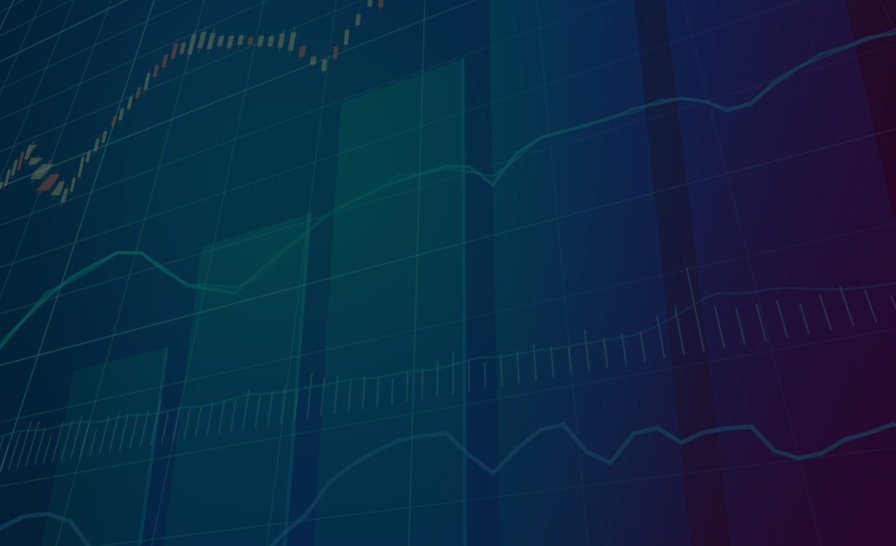
A WebGL 1 fragment shader for this background:

```glsl
precision highp float;
// Dim trading chart: tilted grid, tall translucent bars, trend lines, candles and volume ticks.
uniform vec2 u_resolution;

#define GRID_WIDTH 0.0012
#define FAN 0.6
#define BAR_GROWTH 1.24
#define BAR_FILL 0.83
#define BAR_STEP 0.148
#define KNOT 0.043
#define TREND_WIDTH 0.0028
#define CANDLE_ALPHA 0.6
#define VOLUME_ALPHA 0.5

float hash(float n) { return fract(sin(n * 127.1) * 4375.85); }

// One-dimensional gradient noise, about -0.5 to 0.5
float noise(float x) {
  float i = floor(x), f = fract(x);
  float a = (hash(i) * 2.0 - 1.0) * f;
  float b = (hash(i + 1.0) * 2.0 - 1.0) * (f - 1.0);
  return mix(a, b, f * f * (3.0 - 2.0 * f));
}

float bump(float x, float center, float width) {
  float d = (x - center) / width;
  return exp(-d * d);
}

float stroke(float d, float width) {
  float aa = 1.0 / u_resolution.y;
  return 1.0 - smoothstep(width - aa, width + aa, abs(d));
}

// Signed gap to the nearest of a set of perspective-spaced lines, and its index
vec2 nearestLine(float d, float spacing, float growth) {
  float n = floor(d / (spacing + growth * d) + 0.5);
  return vec2(d - spacing * n / (1.0 - growth * n), n);
}

float gridLine(vec2 line, float scale, float x) {
  float major = 1.0 - step(0.5, mod(line.y, 4.0));
  float strength = mix(0.28, 0.55, major) * mix(1.0, 0.42, smoothstep(0.1, 1.2, x));
  return stroke(line.x * scale, GRID_WIDTH) * strength;
}

// Smooth courses of the chart lines, y measured downward
float upperCourse(float x) {
  return 0.55 - 0.3 * x + 0.08 * bump(x, 0.0, 0.06) + 0.105 * bump(x, 0.43, 0.14)
    - 0.04 * bump(x, 0.235, 0.05) + 0.045 * bump(x, 0.9, 0.045) + 0.06 * bump(x, 1.36, 0.07);
}

float lowerCourse(float x) {
  return 0.78 + 0.35 * bump(x, 0.33, 0.25) + 0.12 * bump(x, 0.0, 0.06)
    + 0.085 * bump(x, 0.9, 0.055) + 0.07 * bump(x, 1.105, 0.045)
    + 0.035 * bump(x, 1.25, 0.03) + 0.06 * bump(x, 1.47, 0.08);
}

float averageCourse(float x) {
  return 0.8 - 0.16 * x - 0.05 * smoothstep(1.15, 1.33, x) + 0.03 * smoothstep(1.35, 1.6, x);
}

float candleCourse(float x) {
  return 0.31 - 0.235 * smoothstep(0.1, 0.37, x) - 0.09 * smoothstep(0.6, 0.72, x)
    + 0.05 * bump(x, 0.118, 0.03) + 0.045 * bump(x, 0.59, 0.035)
    - 0.03 * bump(x, 0.053, 0.02) + 0.03 * bump(x, 0.0, 0.02);
}

float knotHeight(float k, float lower, float seed) {
  float x = k * KNOT;
  return mix(upperCourse(x), lowerCourse(x), lower) + 0.045 * noise(k * 0.63 + seed);
}

// Angular line through the course sampled at even knots
float polyline(vec2 p, float lower, float seed, float width) {
  float k = floor(p.x / KNOT);
  float a = knotHeight(k, lower, seed), b = knotHeight(k + 1.0, lower, seed);
  float slope = (b - a) / KNOT;
  float d = p.y - mix(a, b, fract(p.x / KNOT));
  return stroke(d / sqrt(1.0 + slope * slope), width);
}

// Marks whose spacing grows to the right: x = offset, y = index, z = center
vec3 growingMarks(float x, float spacing, float growth) {
  float n = floor(log(max(1.0 + growth * x / spacing, 0.01)) / growth + 0.5);
  float center = (exp(n * growth) - 1.0) * spacing / growth;
  return vec3(x - center, n, center);
}

vec3 backdrop(vec2 p) {
  vec3 col = mix(vec3(0.01, 0.12, 0.21), vec3(0.02, 0.145, 0.29), smoothstep(0.0, 0.4, p.x));
  col = mix(col, vec3(0.115, 0.065, 0.19), smoothstep(0.8, 1.5, p.x + 0.1 * (p.y - 0.4)));
  col = mix(col, vec3(0.16, 0.015, 0.13), smoothstep(1.25, 1.85, p.x + 0.3 * (p.y - 0.3)));
  float glow = exp(-dot((p - vec2(0.52, 0.33)) / vec2(0.42, 0.4), (p - vec2(0.52, 0.33)) / vec2(0.42, 0.4)));
  return mix(col, vec3(0.01, 0.235, 0.275), 0.72 * glow);
}

void main() {
  vec2 p = vec2(gl_FragCoord.x, u_resolution.y - gl_FragCoord.y) / u_resolution.y;
  float aa = 1.0 / u_resolution.y;
  float fanScale = 1.0 + FAN * p.y, rowScale = 1.0 + 0.398 * p.x;
  float column = (p.x - 0.827) / fanScale;
  float row = (p.y + 0.53 * p.x) / rowScale;
  float right = smoothstep(0.75, 1.3, p.x);
  vec3 col = backdrop(p);

  // Tall bars, each wider and higher than the one before
  float across = (p.x - 0.833) / (0.76 + 0.24 * p.y);
  float index = floor(log((across + 1.683) / 0.925) / log(BAR_GROWTH));
  float size = pow(BAR_GROWTH, index);
  float inside = across + 1.683 - 0.925 * size;
  float edge = inside - 0.222 * BAR_FILL * size;
  float bar = smoothstep(0.0, 2.0 * aa, inside) * (1.0 - smoothstep(-aa, aa, edge));
  bar *= smoothstep(-aa, aa, row - 0.712 + BAR_STEP * index) * step(-0.5, index) * step(index, 4.5);
  vec3 tint = mix(vec3(-0.005, 0.055, 0.01), vec3(-0.01, 0.02, 0.065), right);
  col += bar * tint * mix(1.1, 0.6, p.y);
  col += bar * stroke(edge + 0.004, 0.003) * vec3(0.01, 0.05, 0.04) * (1.0 - right);

  // Perspective grid
  vec3 gridColor = mix(vec3(0.16, 0.42, 0.4), vec3(0.14, 0.36, 0.42), right);
  col = mix(col, gridColor, gridLine(nearestLine(column + 0.049, 0.1814, 0.116), fanScale, p.x));
  col = mix(col, gridColor, gridLine(nearestLine(row - 0.669, 0.099, 0.053), rowScale * 0.95, p.x));

  // Volume ticks, leaning with the grid
  float base = 0.865 - 0.169 * p.x;
  vec3 tick = growingMarks(0.827 + column * (1.0 + FAN * base), 0.015, 0.017);
  float tall = 0.045 + 0.04 * hash(tick.y) + 0.11 * bump(tick.z, 1.285, 0.025);
  float rise = base - p.y;
  float volume = stroke(tick.x, 0.0015) * smoothstep(0.0, 0.006, rise) * (1.0 - smoothstep(tall - aa, tall + aa, rise));
  col = mix(col, vec3(0.17, 0.36, 0.38), volume * VOLUME_ALPHA);

  // Trend lines
  vec3 trendColor = mix(vec3(0.02, 0.38, 0.35), vec3(0.07, 0.27, 0.36), right);
  float fade = 1.0 - 0.6 * bump(p.x, 0.6, 0.2);
  col = mix(col, trendColor, 0.65 * fade * polyline(p, 0.0, 3.2, TREND_WIDTH));
  col = mix(col, trendColor, 0.5 * fade * polyline(p, 0.0, 17.7, TREND_WIDTH * 0.7));
  col = mix(col, vec3(0.07, 0.27, 0.37), 0.65 * polyline(p, 1.0, 8.4, TREND_WIDTH * 1.4));
  float average = p.y - averageCourse(p.x) - 0.015 * noise(p.x * 12.0);
  col = mix(col, trendColor, 0.4 * stroke(average, 0.0018));

  // Candles with thin wicks
  vec3 candle = growingMarks(0.827 + column * (1.0 + FAN * candleCourse(p.x)), 0.0125, 0.013);
  float middle = candleCourse(candle.z) + 0.025 * noise(candle.y * 0.7);
  float tallness = 0.005 + 0.014 * hash(candle.y + 5.0);
  float body = stroke(candle.x, 0.0045) * stroke(p.y - middle, tallness);
  float wick = 0.5 * stroke(candle.x, 0.001) * stroke(p.y - middle, tallness * 1.6);
  vec3 candleColor = mix(vec3(0.38, 0.42, 0.33), vec3(0.44, 0.27, 0.23), step(0.65, hash(candle.y + 9.0)));
  col = mix(col, candleColor, max(body, wick) * CANDLE_ALPHA * step(p.x, 0.73));

  gl_FragColor = vec4(col, 1.0);
}
```
